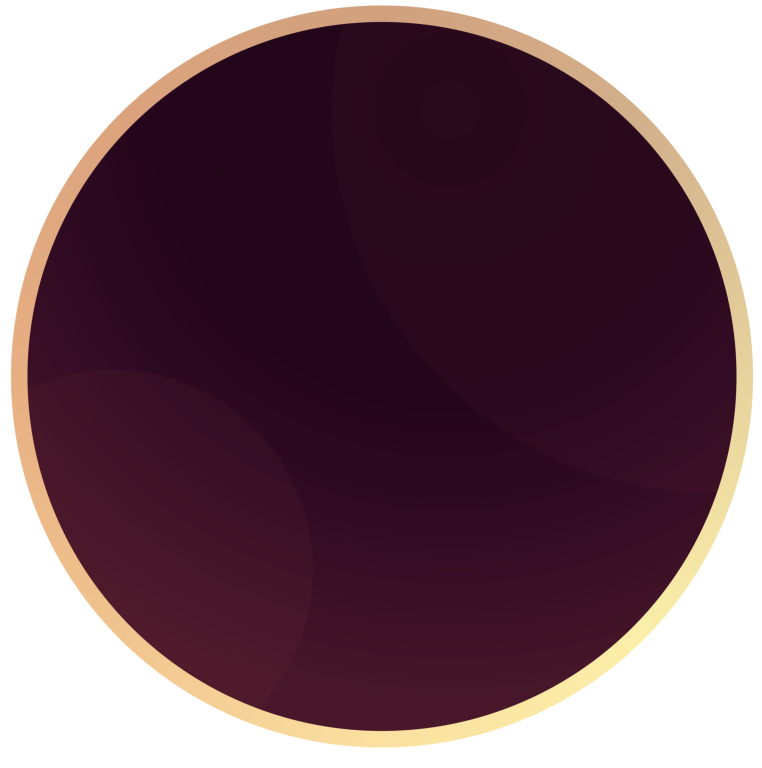
A Shadertoy shader for this background:

```glsl
// A dark plum disc inside a thin golden ring on white.
// Distance functions cut the discs; a radial ramp shades the plum body, two
// translucent discs tint it, and an angular ramp colours the metal ring.

// Layout, in canvas heights from the canvas centre
const vec2  DISC_CENTER = vec2(0.0013, 0.0098);
const float RING_RADIUS = 0.4831;
const float BODY_RADIUS = 0.4616;
const vec2  UPPER_CENTER = vec2(0.432, 0.354);
const float UPPER_RADIUS = 0.496;
const vec2  LOWER_CENTER = vec2(-0.349, -0.242);
const float LOWER_RADIUS = 0.2604;
const vec2  SHADE_CENTER = vec2(0.09, 0.357);

// Colours of the body, from the shaded focus outward
const vec3 PLUM_DEEP  = vec3(0.129, 0.024, 0.094);
const vec3 PLUM_DARK  = vec3(0.145, 0.021, 0.108);
const vec3 PLUM_MID   = vec3(0.182, 0.039, 0.133);
const vec3 PLUM_WARM  = vec3(0.235, 0.063, 0.149);
const vec3 PLUM_LIGHT = vec3(0.286, 0.092, 0.165);

const vec3  TINT = vec3(0.60, 0.27, 0.27);
const float UPPER_TINT = 0.055;
const float LOWER_TINT = 0.075;
const vec3  PAPER = vec3(1.0);

// Ring colours, counterclockwise from the right in equal steps
const int RING_STOPS = 8;
const vec3 RING_COLORS[RING_STOPS] = vec3[RING_STOPS](
    vec3(0.905, 0.825, 0.620), vec3(0.825, 0.690, 0.540),
    vec3(0.820, 0.630, 0.495), vec3(0.860, 0.640, 0.490),
    vec3(0.905, 0.685, 0.510), vec3(0.945, 0.770, 0.560),
    vec3(0.985, 0.880, 0.630), vec3(0.985, 0.935, 0.660));

const float TAU = 6.28319;

// Smooth coverage of a disc; pixel is the width of one pixel
float discMask(vec2 p, vec2 center, float radius, float pixel) {
    float d = length(p - center) - radius;
    return 1.0 - smoothstep(-0.75 * pixel, 0.75 * pixel, d);
}

// Metal colour by direction, blended between neighbouring stops
vec3 ringColor(vec2 direction) {
    float turn = fract(atan(direction.y, direction.x) / TAU);
    float place = turn * float(RING_STOPS);
    int stop = int(place) % RING_STOPS;
    int next = (stop + 1) % RING_STOPS;
    return mix(RING_COLORS[stop], RING_COLORS[next], fract(place));
}

// Plum ramp, darkest at its focus
vec3 bodyColor(vec2 p) {
    float d = length(p - SHADE_CENTER);
    vec3 color = mix(PLUM_DEEP, PLUM_DARK, clamp(d / 0.39, 0.0, 1.0));
    color = mix(color, PLUM_MID, clamp((d - 0.39) / 0.13, 0.0, 1.0));
    color = mix(color, PLUM_WARM, clamp((d - 0.52) / 0.13, 0.0, 1.0));
    return mix(color, PLUM_LIGHT, clamp((d - 0.65) / 0.14, 0.0, 1.0));
}

void mainImage(out vec4 fragColor, in vec2 fragCoord) {
    float pixel = 1.0 / iResolution.y;
    vec2 p = (fragCoord - 0.5 * iResolution.xy) * pixel;

    // Body with its two translucent discs
    vec3 body = bodyColor(p);
    body = mix(body, TINT, UPPER_TINT * discMask(p, UPPER_CENTER, UPPER_RADIUS, pixel));
    body = mix(body, TINT, LOWER_TINT * discMask(p, LOWER_CENTER, LOWER_RADIUS, pixel));

    // Paper, ring, then body on top
    vec3 color = mix(PAPER, ringColor(p - DISC_CENTER),
                     discMask(p, DISC_CENTER, RING_RADIUS, pixel));
    color = mix(color, body, discMask(p, DISC_CENTER, BODY_RADIUS, pixel));
    fragColor = vec4(color, 1.0);
}
```
